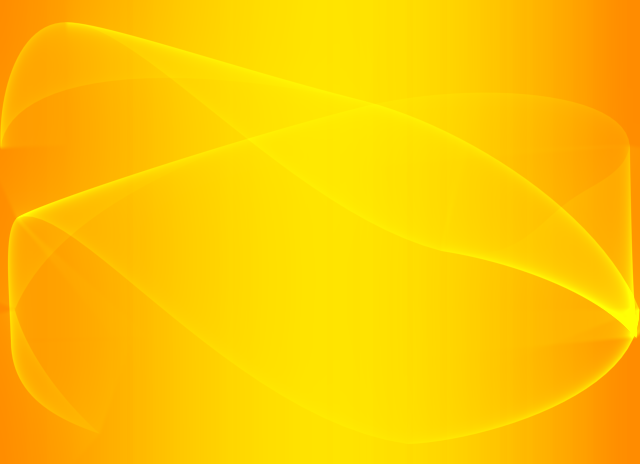
A WebGL 1 fragment shader for this background:

```glsl
precision highp float;
// A translucent yellow ribbon folding over a warm orange-to-yellow gradient.
// Each border of the ribbon is a cubic curve that shines only to its left:
// a thin bright core along the folds plus a wide, faint veil.

uniform vec2 u_resolution;

const vec3 ORANGE = vec3(1.0, 0.55, 0.0);
const vec3 GOLD = vec3(1.0, 0.89, 0.0);
const vec3 LIGHT = vec3(1.0, 1.0, 0.02);
const float PEAK_X = 0.53;        // brightest column of the gradient
const float RIGHT_X = 0.975;      // column where orange returns
const float BANDS = 96.0;         // faint vertical bands
const float BAND_DEPTH = 0.010;
const float CORE_WIDTH = 0.011;   // falloffs, in canvas heights
const float VEIL_WIDTH = 0.11;
const float JOIN_BLEND = 0.006;   // overlap of neighbouring curves
const float ASPECT = 1.376;
const int SEGMENTS = 24;

float hash(float n) {
  return fract(sin(n * 127.1) * 43758.5453);
}

vec2 bezier(vec2 a, vec2 b, vec2 c, vec2 d, float t) {
  float s = 1.0 - t;
  return s * s * s * a + 3.0 * s * t * (s * b + t * c) + t * t * t * d;
}

// Light on the left of a curve; gain = core start, core end, veil start, end
float fold(vec2 p, vec2 a, vec2 b, vec2 c, vec2 d, vec4 gain) {
  vec2 scale = vec2(ASPECT, 1.0);
  p *= scale; a *= scale; b *= scale; c *= scale; d *= scale;

  // Nearest point on the curve, with the side it is seen from
  float nearest = 1e3;
  float along = 0.0;
  float side = 1.0;
  vec2 from = a;
  for (int i = 0; i < SEGMENTS; i++) {
    vec2 to = bezier(a, b, c, d, float(i + 1) / float(SEGMENTS));
    vec2 e = to - from;
    vec2 r = p - from;
    float h = clamp(dot(r, e) / dot(e, e), 0.0, 1.0);
    float dist = length(r - h * e);
    if (dist < nearest) {
      nearest = dist;
      along = (float(i) + h) / float(SEGMENTS);
      side = e.x * r.y - e.y * r.x < 0.0 ? -1.0 : 1.0;
    }
    from = to;
  }

  // Smooth border, and end cuts that blend into the next curve
  float aa = 0.8 / u_resolution.y;
  float inside = smoothstep(-aa, aa, side * nearest);
  float ends = smoothstep(-JOIN_BLEND, JOIN_BLEND, dot(p - a, normalize(b - a)))
             * smoothstep(-JOIN_BLEND, JOIN_BLEND, dot(d - p, normalize(d - c)));
  float core = mix(gain.x, gain.y, along) * exp(-nearest / CORE_WIDTH);
  float veil = mix(gain.z, gain.w, along) * exp(-nearest / VEIL_WIDTH);
  return inside * ends * (core + veil);
}

vec3 backdrop(float x) {
  float rise = pow(sin(1.5708 * clamp(x / PEAK_X, 0.0, 1.0)), 1.3);
  float fall = sin(1.5708 * clamp((RIGHT_X - x) / (RIGHT_X - PEAK_X), 0.0, 1.0));
  vec3 col = mix(ORANGE, GOLD, x < PEAK_X ? rise : fall);
  col.g += BAND_DEPTH * (hash(floor(x * BANDS)) - 0.5);
  return col;
}

float ribbon(vec2 p) {
  // Joints shared by several curves
  vec2 tipLeft = vec2(0.001, 0.681), crest = vec2(0.104, 0.952);
  vec2 crossing = vec2(0.573, 0.781), tipRight = vec2(0.999, 0.333);
  vec2 waist = vec2(0.690, 0.459), shoulder = vec2(0.984, 0.686);
  vec2 bend = vec2(0.026, 0.530), middle = vec2(0.573, 0.772);
  vec2 leftSide = vec2(0.017, 0.265), tail = vec2(0.156, 0.065);
  vec2 pinch = vec2(0.023, 0.333), base = vec2(0.638, 0.043);
  vec2 overlap = vec2(0.898, 0.575);

  // Upper sweep
  float l = fold(p, tipRight, vec2(0.938, 0.543), vec2(0.729, 0.724), crossing, vec4(0.35, 0.40, 0.16, 0.16));
  l += fold(p, crossing, vec2(0.378, 0.848), vec2(0.163, 0.952), crest, vec4(0.40, 0.60, 0.16, 0.20));
  l += fold(p, crest, vec2(0.029, 0.953), vec2(-0.003, 0.803), tipLeft, vec4(0.20, 0.40, 0.20, 0.12));
  l += fold(p, tipLeft, vec2(0.010, 0.812), vec2(0.195, 0.889), crossing, vec4(0.10, 0.0, 0.12, 0.06));
  l += fold(p, crest, vec2(0.221, 0.952), vec2(0.456, 0.543), waist, vec4(0.0, 0.35, 0.03, 0.16));
  l += fold(p, waist, vec2(0.794, 0.437), vec2(0.931, 0.373), vec2(0.993, 0.274), vec4(0.50, 0.75, 0.16, 0.34));

  // Right turn
  l += fold(p, vec2(0.995, 0.274), vec2(0.987, 0.391), vec2(0.986, 0.570), shoulder, vec4(0.65, 0.25, 0.32, 0.12));
  l += fold(p, shoulder, vec2(0.977, 0.806), vec2(0.742, 0.826), middle, vec4(0.08, 0.08, 0.12, 0.10));
  l += fold(p, shoulder, vec2(0.977, 0.627), vec2(0.931, 0.606), overlap, vec4(0.0, 0.0, 0.10, 0.10));
  l += fold(p, overlap, vec2(0.833, 0.516), vec2(0.814, 0.430), waist, vec4(0.0, 0.0, 0.10, 0.0));

  // Middle sweep and left turn
  l += fold(p, middle, vec2(0.391, 0.710), vec2(0.052, 0.559), bend, vec4(0.15, 0.80, 0.10, 0.18));
  l += fold(p, bend, vec2(0.005, 0.498), vec2(0.014, 0.391), leftSide, vec4(0.45, 0.50, 0.18, 0.16));
  l += fold(p, leftSide, vec2(0.018, 0.158), vec2(0.072, 0.104), tail, vec4(0.50, 0.0, 0.16, 0.10));
  l += fold(p, tail, vec2(0.098, 0.136), vec2(0.042, 0.238), pinch, vec4(0.0, 0.15, 0.06, 0.12));
  l += fold(p, pinch, vec2(0.072, 0.489), vec2(0.195, 0.597), vec2(0.391, 0.703), vec4(0.05, 0.0, 0.13, 0.0));

  // Lower sweep
  l += fold(p, bend, vec2(0.111, 0.584), vec2(0.365, 0.095), base, vec4(0.15, 0.20, 0.12, 0.08));
  l += fold(p, base, vec2(0.755, 0.050), vec2(1.0, 0.149), tipRight, vec4(0.30, 0.90, 0.08, 0.14));
  return l;
}

void main() {
  vec2 p = gl_FragCoord.xy / u_resolution;
  vec3 col = mix(backdrop(p.x), LIGHT, clamp(ribbon(p), 0.0, 1.0));
  gl_FragColor = vec4(col, 1.0);
}
```
